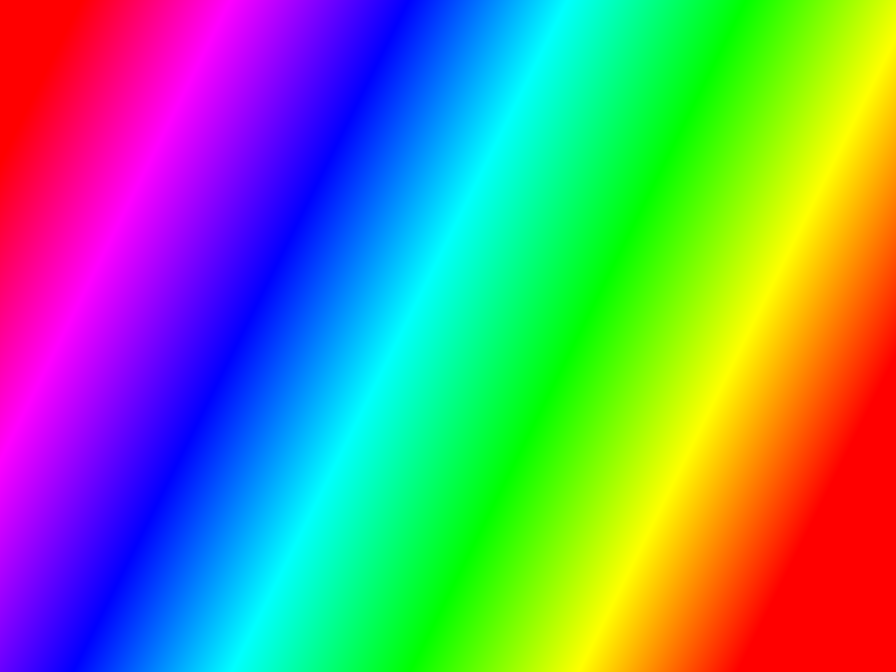
Reproduce this background procedurally as a WebGL 1 fragment shader.

```glsl
precision highp float;
// Slanted rainbow: one linear gradient runs from upper left to lower right,
// passing through seven saturated hues at uneven stops. Each pixel is projected
// on the gradient axis, then the colour segments are blended in order.

uniform vec2 u_resolution;

// Geometry, in units of the canvas height
const vec2 AXIS = vec2(1.0, -0.5);   // across the bands, y upward
const vec2 CORNER = vec2(0.0, 1.0);  // upper left, where the axis starts
const float RAMP_START = 0.1215;     // end of the flat red corner
const float RAMP_LENGTH = 1.4757;    // distance from first red to last red

// Positions of the hues along the ramp
const float MAGENTA_AT = 0.15;
const float BLUE_AT = 0.33;
const float CYAN_AT = 0.49;
const float GREEN_AT = 0.67;
const float YELLOW_AT = 0.84;

const vec3 RED = vec3(1.0, 0.0, 0.0);
const vec3 MAGENTA = vec3(1.0, 0.0, 1.0);
const vec3 BLUE = vec3(0.0, 0.0, 1.0);
const vec3 CYAN = vec3(0.0, 1.0, 1.0);
const vec3 GREEN = vec3(0.0, 1.0, 0.0);
const vec3 YELLOW = vec3(1.0, 1.0, 0.0);

// Linear progress from one stop to the next, held at both ends
float segment(float from, float to, float t) {
  return clamp((t - from) / (to - from), 0.0, 1.0);
}

vec3 spectrum(float t) {
  vec3 color = mix(RED, MAGENTA, segment(0.0, MAGENTA_AT, t));
  color = mix(color, BLUE, segment(MAGENTA_AT, BLUE_AT, t));
  color = mix(color, CYAN, segment(BLUE_AT, CYAN_AT, t));
  color = mix(color, GREEN, segment(CYAN_AT, GREEN_AT, t));
  color = mix(color, YELLOW, segment(GREEN_AT, YELLOW_AT, t));
  return mix(color, RED, segment(YELLOW_AT, 1.0, t));
}

void main() {
  vec2 position = gl_FragCoord.xy / u_resolution.y;
  float along = dot(position - CORNER, AXIS);
  gl_FragColor = vec4(spectrum((along - RAMP_START) / RAMP_LENGTH), 1.0);
}
```
